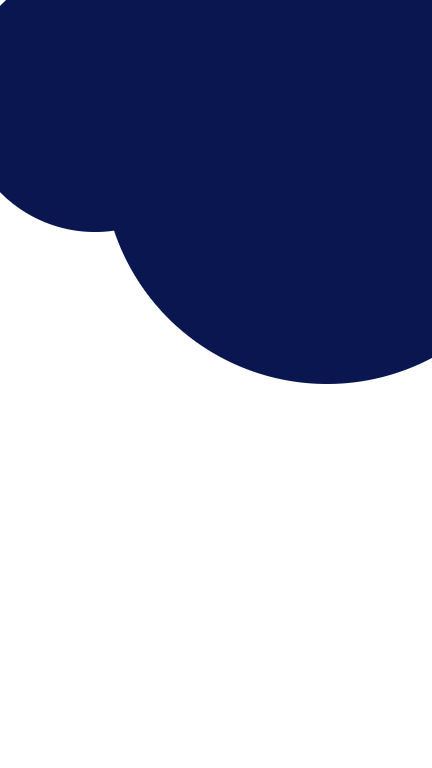
A WebGL 1 fragment shader for this background:

```glsl
precision highp float;

uniform vec2 u_resolution;

float circle(vec2 p, vec2 center, float radius) {
    return length(p - center) - radius;
}

void main() {
    // Canvas widths, origin at the lower left
    vec2 p = gl_FragCoord.xy / u_resolution.x;
    float pixel = 1.0 / u_resolution.x;

    // Two overlapping discs hanging from the top
    float smallDisc = circle(p, vec2(0.2199, 1.5486), 0.3079);
    float largeDisc = circle(p, vec2(0.7569, 1.4086), 0.5197);
    float discs = min(smallDisc, largeDisc);

    // Navy over white, with a one-pixel soft edge
    vec3 white = vec3(1.0);
    vec3 navy = vec3(0.039, 0.086, 0.31);
    float coverage = clamp(0.5 - discs / pixel, 0.0, 1.0);
    gl_FragColor = vec4(mix(white, navy, coverage), 1.0);
}
```
